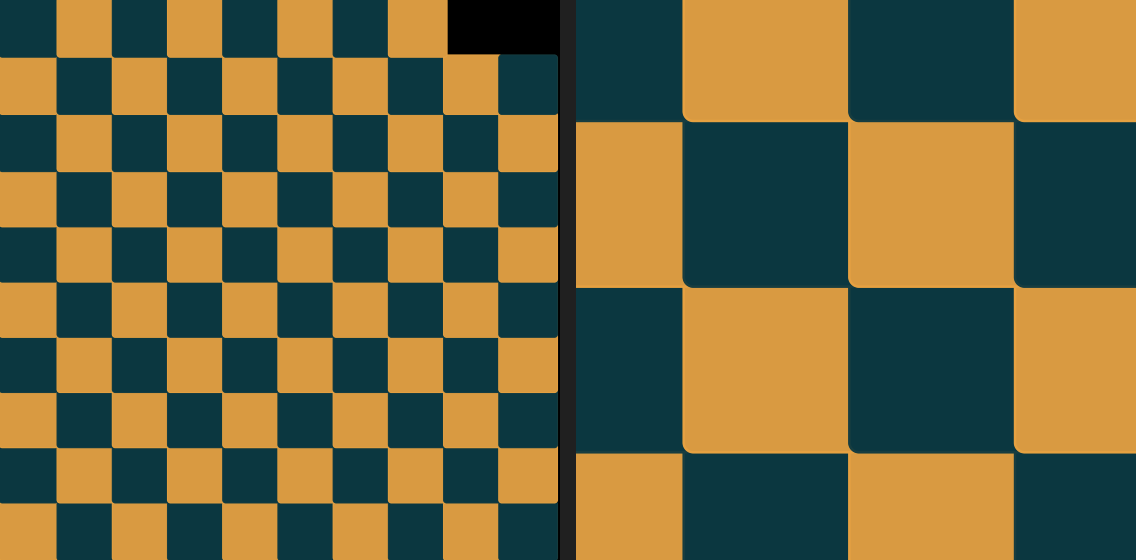
Left: the whole. Right: its middle third, enlarged.
A Shadertoy shader for this pattern:

```glsl
// A ten by ten checkerboard of overlapping rounded tiles on black, with two
// tiles missing at the upper right. Tiles are painted in order, row by row
// from the bottom, so each one covers the right and top rims laid before it.

const int COUNT = 10;
const int MISSING_FROM = 8;                  // first empty column of the top row
const float PITCH = 0.0986;
const float MARGIN = 0.0023;
const float FIRST_SHIFT = 0.0045;            // first row and column sit further out
const float ROW_SLIP = 0.0036;               // extra gap in the two upper rows
const vec2 TILE_SIZE = vec2(0.1068, 0.1081);
const float CORNER = 0.0065;
const float RIM_WIDTH = 0.0015;

const vec3 BLACK = vec3(0.0);
const vec3 TEAL = vec3(0.045, 0.216, 0.25);
const vec3 TEAL_RIM = vec3(0.09, 0.24, 0.25);
const vec3 OCHRE = vec3(0.852, 0.604, 0.255);
const vec3 OCHRE_RIM = vec3(0.90, 0.63, 0.255);

// Signed distance to a rounded box centred on the origin
float roundedBox(vec2 p, vec2 halfSize, float radius) {
    vec2 q = abs(p) - halfSize + radius;
    return length(max(q, 0.0)) + min(max(q.x, q.y), 0.0) - radius;
}

// Lower left corner of the tile in a given column and row
vec2 tileOrigin(ivec2 cell) {
    vec2 origin = MARGIN + PITCH * vec2(cell);
    origin -= FIRST_SHIFT * vec2(equal(cell, ivec2(0)));
    origin.y += ROW_SLIP * float(max(cell.y - 7, 0));
    return origin;
}

// Alternating tile colour with a faintly lighter rim
vec3 tileColor(ivec2 cell, float dist, float blur) {
    bool light = (cell.x + cell.y) % 2 == 0;
    float rim = smoothstep(-RIM_WIDTH - blur, -RIM_WIDTH + blur, dist);
    return light ? mix(OCHRE, OCHRE_RIM, rim) : mix(TEAL, TEAL_RIM, rim);
}

void mainImage(out vec4 fragColor, in vec2 fragCoord) {
    vec2 uv = fragCoord / iResolution.xy;
    float blur = 0.6 / min(iResolution.x, iResolution.y);
    vec3 color = BLACK;

    for (int row = 0; row < COUNT; row++) {
        int columns = row == COUNT - 1 ? MISSING_FROM : COUNT;
        for (int column = 0; column < columns; column++) {
            ivec2 cell = ivec2(column, row);
            vec2 center = tileOrigin(cell) + 0.5 * TILE_SIZE;
            float dist = roundedBox(uv - center, 0.5 * TILE_SIZE, CORNER);
            float cover = 1.0 - smoothstep(-blur, blur, dist);
            color = mix(color, tileColor(cell, dist, blur), cover);
        }
    }
    fragColor = vec4(color, 1.0);
}
```
